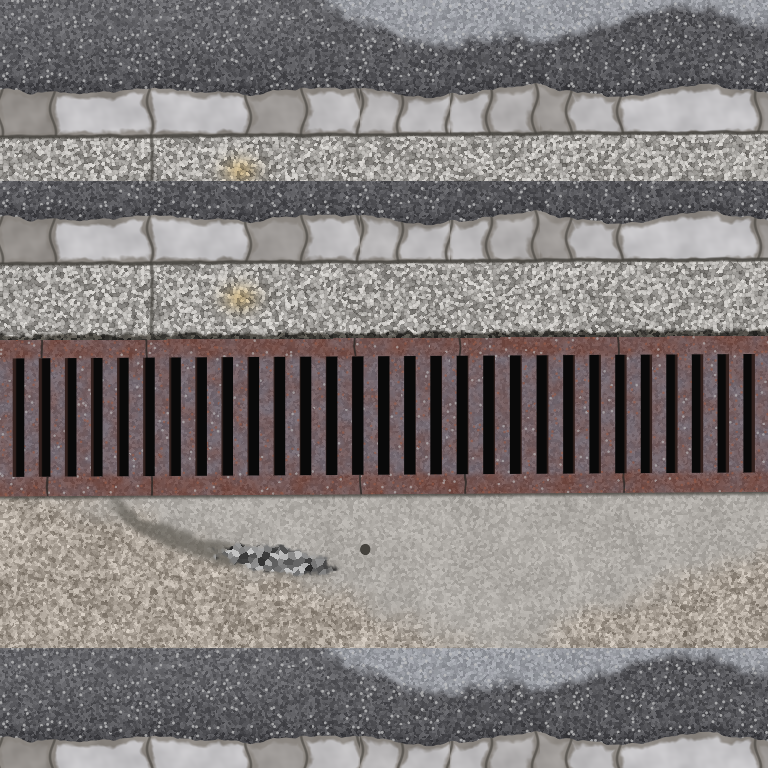
Reproduce this texture procedurally as a Shadertoy shader.

```glsl
// Rusty drain grate between wet asphalt, pale setts, a pebbled kerb and worn concrete.
// Layout in GRID units across the canvas, y downward.
const float GRID = 768., SEAM = 181., REPEAT_SHIFT = 127., LOWER_ROAD = 648.;
const float GRATE_TOP = 340.5, GRATE_END = 496.5, TILT = .006;
const float SLOT_FIRST = 18.5, SLOT_STEP = 26.09, SLOT_HALF = 5.8;
const float SLOT_TOP = 358.5, SLOT_END = 477., KERB_LINE = 137., KERB_JOINT = 152.;
const float JOINTS[13] = float[13](0.,53.,150.,248.,304.,360.,400.,449.,489.,535.,569.,620.,758.);
const float CLEAN[13] = float[13](.15,1.,1.,.3,.9,.8,.9,.9,.7,.3,.9,1.,.3);
const vec3 ASPHALT = vec3(.335,.335,.35), DRY = vec3(.6,.61,.635);
const vec3 SETT = vec3(.76,.755,.765), GRIME = vec3(.54,.52,.5), SOIL = vec3(.27,.26,.24);
const vec3 KERB = vec3(.66,.65,.635), CONCRETE = vec3(.68,.665,.645);
const vec3 STEEL = vec3(.45,.41,.44), RUST = vec3(.45,.3,.27), VOID = vec3(.035);

float hash(vec2 p) {
  vec3 q = fract(p.xyx * .1031);
  q += dot(q, q.yzx + 33.33);
  return fract((q.x + q.y) * q.z);
}
// Cellular noise: distance to the nearest seed, and its random value.
vec2 cells(vec2 p) {
  vec2 best = vec2(9, 0);
  for (int k = 0; k < 9; k++) {
    vec2 id = floor(p) + vec2(k % 3 - 1, k / 3 - 1);
    float d = distance(p, id + vec2(hash(id), hash(id + 57.)));
    if (d < best.x) best = vec2(d, hash(id + 113.));
  }
  return best;
}
// Layered warped sines, roughly -1 to 1.
float waves(vec2 p) {
  float sum = 0.;
  for (float amp = .5; amp > .1; amp *= .62) {
    p = mat2(.8, .6, -.6, .8) * p * 1.7 + 1.3;
    sum += amp * sin(p.x + 1.4 * sin(p.y));
  }
  return sum;
}
// Smooth step from a to b, in either direction.
float fade(float a, float b, float x) {
  float t = clamp((x - a) / (b - a), 0., 1.);
  return t * t * (3. - 2. * t);
}
float fill(float d) { return clamp(.5 - d * iResolution.y / GRID, 0., 1.); }
float blob(vec2 p, vec2 c, vec2 r) { p = (p - c) / r; return exp(-dot(p, p)); }

vec3 asphalt(vec2 p, float edge) {
  float dryEnd = 47. * exp(-pow(abs(p.x - 490.) / 152., 4.)) + 28. * fade(630., GRID, p.x) - 7.;
  float dry = fade(7., -7., p.y - dryEnd + 7. * waves(p * .04)) * fade(300., 330., p.x);
  vec3 col = ASPHALT + .06 * fade(80., 10., p.y) * fade(450., 250., p.x);
  col = mix(col, DRY, dry) - .06 * fade(18., 0., edge - p.y) + (cells(p / 2.6).y - .5) * .18;
  vec2 chip = cells(p / 6.5);
  return mix(col, vec3(.76), .75 * step(.72, chip.y) * fade(.32, .12, chip.x));
}
vec3 setts(vec2 p, float edge) {
  float x = p.x + 3. * sin(p.y * .13 + floor(p.x / 90.)), gap = 99., clean = .15;
  for (int i = 0; i < 13; i++) {
    gap = min(gap, abs(x - JOINTS[i]));
    if (x > JOINTS[i]) clean = CLEAN[i];
  }
  float inset = min(gap - 2., min(p.y - edge, KERB_LINE - p.y) - 3.);
  float pale = fade(0., 4.5, inset + 2.5 * waves(p * .09));
  vec3 col = mix(GRIME, SETT, pale * clean) + .04 * waves(p * .05);
  return mix(col, SOIL, .65 * fade(2.2, .3, gap));
}
vec3 kerb(vec2 p) {
  vec2 pebble = cells(p / 3.2);
  vec3 col = KERB + (pebble.y - .5) * .42 - .1 * fade(.4, .8, pebble.x);
  col *= 1. - vec3(0, .09, .28) * blob(p, vec2(240, 171), vec2(17, 13));
  col = mix(col, SOIL, .7 * fade(3., .5, abs(p.x - KERB_JOINT + waves(p * .1))));
  float soil = p.y - 208. + TILT * p.x + 2.5 * waves(p * .15);
  return mix(col, SOIL * (.45 + pebble.y), fade(-2., 2., soil));
}
vec3 street(vec2 p) {
  float swing = mix(2.5, 6., fade(330., 400., p.x));
  float edge = 91. + swing * sin((p.x - 384.) * .034) + 2.5 * waves(vec2(p.x * .06, 2));
  float line = p.y - KERB_LINE + TILT * p.x + .8 * waves(p * .06);
  vec3 col = mix(setts(p, edge), asphalt(p, edge), fill(p.y - edge));
  return mix(mix(kerb(p), col, fill(line)), SOIL, .85 * fade(3., .6, abs(line)));
}
vec3 grate(vec2 p) {
  float u = (p.x - 2.7 * blob(p, vec2(585, p.y), vec2(95)) - SLOT_FIRST) / SLOT_STEP;
  float k = floor(u + .5), across = (u - k) * SLOT_STEP;
  float tall = max(SLOT_TOP - p.y, p.y - SLOT_END);
  // Bluish bars, rusted frame, scattered flakes.
  float rust = mix(.22, .75, fade(-5., 4., tall)) + .3 * waves(p * .07);
  vec2 flake = cells(p / 5.);
  vec3 col = mix(STEEL, RUST, clamp(rust, 0., 1.)) + (cells(p / 2.5).y - .5) * .09;
  vec3 tint = flake.y > .93 ? vec3(.75) : vec3(.6, .36, .28);
  col = mix(col, tint, .6 * step(.78, flake.y) * fade(.38, .12, flake.x));
  // Panel seams follow selected slots.
  bool seam = k == 1. || k == 5. || k == 13. || k == 17. || k == 23.;
  float slant = across - .04 * (p.y - 418.) + .7 * waves(p * .1);
  if (seam && tall > 0.) col = mix(col, SOIL * .55, .75 * fade(1.6, .3, abs(slant)));
  // Slot depth shows its outer wall.
  float side = p.x / GRID * 2. - 1.;
  float wall = across * sign(side) - SLOT_HALF + 3.5 * abs(side);
  vec3 deep = mix(VOID, RUST * .45, fade(-1., 1., wall));
  return mix(col, deep, fill(max(abs(across) - SLOT_HALF, tall)));
}
vec3 concrete(vec2 p) {
  float n = waves(p * .035);
  float left = fade(-25., 25., p.y - 468. - .38 * p.x + 12. * n);
  float right = fade(-20., 20., p.y - 812. + .34 * p.x + 10. * n) * fade(500., 590., p.x);
  float coarse = max(left, right);
  vec2 stone = cells(p / 6.);
  vec3 col = CONCRETE + .025 * n - coarse * (vec3(.1, .12, .14) - .14 * stone.y);
  col += (cells(p / 2.8).y - .5) * mix(.13, .26, coarse);
  // Damp hollow trailing into exposed rubble, then a loose stone.
  float path = 574. - 72. * exp(-max(p.x - 110., 0.) / 85.) + 4. * n;
  float damp = fade(100., 125., p.x) * fade(345., 300., p.x);
  col = mix(col, SOIL * 1.45, .72 * damp * fade(14., 4., abs(p.y - path)));
  float rubble = length((p - vec2(275, 524. + .13 * p.x)) / vec2(57, 14)) + .2 * waves(p * .12);
  col = mix(col, vec3(.15 + .65 * stone.y), fade(1.1, .85, rubble));
  col = mix(col, SOIL, fill(distance(p, vec2(365, 550)) - 5. - 2. * n));
  return mix(col, SOIL, .8 * fade(5., 0., p.y + TILT * p.x - GRATE_END));
}
void mainImage(out vec4 fragColor, in vec2 fragCoord) {
  vec2 p = fragCoord / iResolution.xy * GRID;
  p.y = GRID - p.y;
  vec2 q = p + vec2(0, TILT * p.x);
  float shift = p.y < SEAM ? 0. : p.y < LOWER_ROAD ? REPEAT_SHIFT : LOWER_ROAD;
  vec3 col = street(p - vec2(0, shift));
  if (p.y < LOWER_ROAD && q.y > GRATE_TOP)
    col = mix(concrete(p), grate(q), fill(q.y - GRATE_END));
  fragColor = vec4(clamp(col, 0., 1.), 1);
}
```
